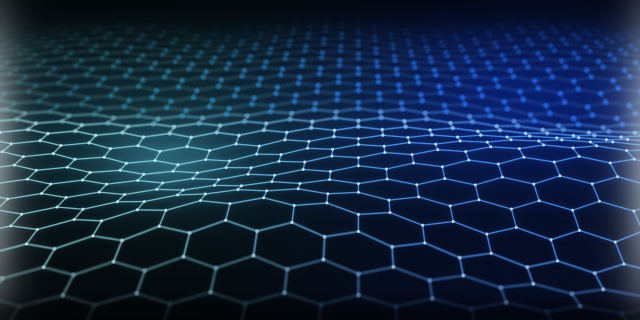
Reproduce this background procedurally as a Shadertoy shader.

```glsl
// A glowing, rolling honeycomb net receding into blue haze with soft far dots.
#define CENTER_X 1.12      // vanishing axis, in canvas heights
#define HORIZON 1.547      // height of the plane at infinity
#define CAMERA_DROP 26.15  // vertical perspective strength
#define CELL_SCALE 4.08    // horizontal perspective strength
#define CAMERA_ROWS 18.0   // distance from the camera to row zero
#define FIRST_ROW -3
#define LAST_ROW 24
#define LINE_WIDTH 0.0019
#define DOT_RADIUS 0.0046
#define EDGE_GLOW 0.56

float bump(vec2 cell, vec2 center, vec2 size) {
    vec2 d = (cell - center) / size;
    return exp(-dot(d, d));
}

// Hills and hollows; cell is (column, row).
float terrain(vec2 cell) {
    float h = 0.099 * bump(cell, vec2(-1.8, 2.2), vec2(2.6, 2.0));
    h += 0.068 * bump(cell, vec2(4.0, 5.8), vec2(3.0, 2.5));
    h += 0.026 * bump(cell, vec2(0.0, 5.5), vec2(2.5, 3.0));
    h -= 0.057 * bump(cell, vec2(4.0, 1.0), vec2(2.5, 1.6));
    h -= 0.057 * bump(cell, vec2(5.5, 12.0), vec2(3.0, 3.0));
    h -= 0.031 * bump(cell, vec2(-3.5, 7.5), vec2(2.0, 1.8));
    h -= 0.031 * bump(cell, vec2(-4.5, 12.5), vec2(3.0, 3.0));
    return h + 0.014 * cos(0.95 * (cell.x + 1.0)) * smoothstep(14.0, 22.0, cell.y);
}

float planeHeight(float row) {
    return HORIZON - CAMERA_DROP / (CAMERA_ROWS + row);
}

float columnAt(float x, float row) {
    return (x - CENTER_X) * (CAMERA_ROWS + row) / CELL_SCALE;
}

vec2 project(vec2 cell) {
    float x = CENTER_X + cell.x * CELL_SCALE / (CAMERA_ROWS + cell.y);
    return vec2(x, planeHeight(cell.y) + terrain(cell));
}

float segmentDistance(vec2 p, vec2 a, vec2 b) {
    vec2 pa = p - a, ba = b - a;
    return length(pa - ba * clamp(dot(pa, ba) / dot(ba, ba), 0.0, 1.0));
}

float disc(float d, float radius, float blur) {
    return 1.0 - smoothstep(radius - blur, radius + blur, d);
}

// Vertex of the zigzag above a row; even half-columns belong to that row.
vec2 zigzag(float halfColumn, float row) {
    float upper = mod(halfColumn + row, 2.0);
    return project(vec2(0.5 * halfColumn, row + (1.0 + upper) / 3.0));
}

vec3 backdrop(vec2 p) {
    float side = smoothstep(0.5, 1.6, p.x);
    float band = exp(-pow((p.y - 0.67) / 0.26, 2.0));
    vec3 color = mix(vec3(0.012, 0.033, 0.045), vec3(0.018, 0.043, 0.13), side);
    color += band * mix(vec3(0.025, 0.075, 0.09), vec3(0.015, 0.06, 0.19), side);
    color += vec3(0.11, 0.22, 0.25) * bump(p, vec2(0.52, 0.49), vec2(0.22, 0.11));
    color += vec3(0.02, 0.07, 0.085) * bump(p, vec2(0.55, 0.55), vec2(0.55, 0.3));
    color += vec3(0.0, 0.02, 0.13) * bump(p, vec2(1.65, 0.7), vec2(0.4, 0.2));
    return color * (1.0 - 0.45 * smoothstep(0.86, 1.0, p.y));
}

void mainImage(out vec4 fragColor, in vec2 fragCoord) {
    vec2 p = fragCoord / iResolution.y;
    float aspect = iResolution.x / iResolution.y;
    float pixel = 0.75 / iResolution.y;
    float lines = 0.0, halo = 0.0, dots = 0.0, bokeh = 0.0;

    // Net: one upright edge and two slanted edges near the point in each row
    for (int i = FIRST_ROW; i <= LAST_ROW; i++) {
        float row = float(i);
        if (abs(p.y - planeHeight(row + 0.3)) > 0.22) continue;
        float nearFocus = smoothstep(-1.5, 2.5, row);
        float farBlur = smoothstep(8.0, 12.5, row);
        float focus = nearFocus * (1.0 - farBlur);
        float fade = 1.0 - smoothstep(13.0, 25.0, row);

        float shift = 0.5 * mod(row, 2.0);
        float column = round(columnAt(p.x, row) - shift) + shift;
        vec2 low = project(vec2(column, row - 1.0 / 3.0));
        vec2 high = project(vec2(column, row + 1.0 / 3.0));
        float halfColumn = round(2.0 * columnAt(p.x, row + 0.5));
        vec2 middle = zigzag(halfColumn, row);
        float d = segmentDistance(p, low, high);
        d = min(d, segmentDistance(p, zigzag(halfColumn - 1.0, row), middle));
        d = min(d, segmentDistance(p, middle, zigzag(halfColumn + 1.0, row)));

        float blur = pixel + 0.004 * (1.0 - focus);
        float strength = mix(0.13 * fade, 0.85, focus);
        lines = max(lines, strength * disc(d, mix(0.006, LINE_WIDTH, focus), blur));
        halo = max(halo, focus * exp(-d / 0.008));

        float v = min(length(p - low), length(p - high));
        float radius = mix(0.0095, DOT_RADIUS, focus);
        float dotMask = disc(v, radius, pixel + 0.0015 * (1.0 - focus));
        dots = max(dots, dotMask * focus);
        float core = 0.65 + 0.6 * disc(v, 0.003, pixel);
        float dim = mix(0.2 + 0.5 * nearFocus, 0.8 * fade, farBlur);
        bokeh = max(bokeh, dotMask * core * (1.0 - focus) * dim);
    }

    // Light: teal on the left, blue on the right
    float side = smoothstep(0.3, 1.5, p.x);
    vec3 tint = mix(vec3(0.58, 0.87, 0.88), vec3(0.32, 0.61, 0.96), side);
    vec3 softTint = mix(vec3(0.14, 0.48, 0.6), vec3(0.12, 0.38, 0.85), side);
    float sideFade = 0.35 + 0.65 * smoothstep(0.0, 0.65, p.x);
    vec3 color = backdrop(p) + softTint * halo * 0.16;
    color = mix(color, tint, lines);
    color = mix(color, softTint * 1.15, clamp(bokeh * sideFade, 0.0, 1.0));
    color = mix(color, vec3(0.82, 0.95, 1.0), dots * 0.85);

    // Pale side borders and a dark foot
    float border = min(p.x, aspect - p.x);
    float glow = EDGE_GLOW * exp(-pow(border / 0.062, 1.4));
    glow *= 0.3 + 0.7 * sin(3.14159 * clamp(p.y, 0.0, 1.0));
    color = mix(color, vec3(0.78, 0.82, 0.83), glow);
    color *= mix(0.45, 1.0, smoothstep(0.0, 0.1, p.y));
    fragColor = vec4(color, 1.0);
}
```
